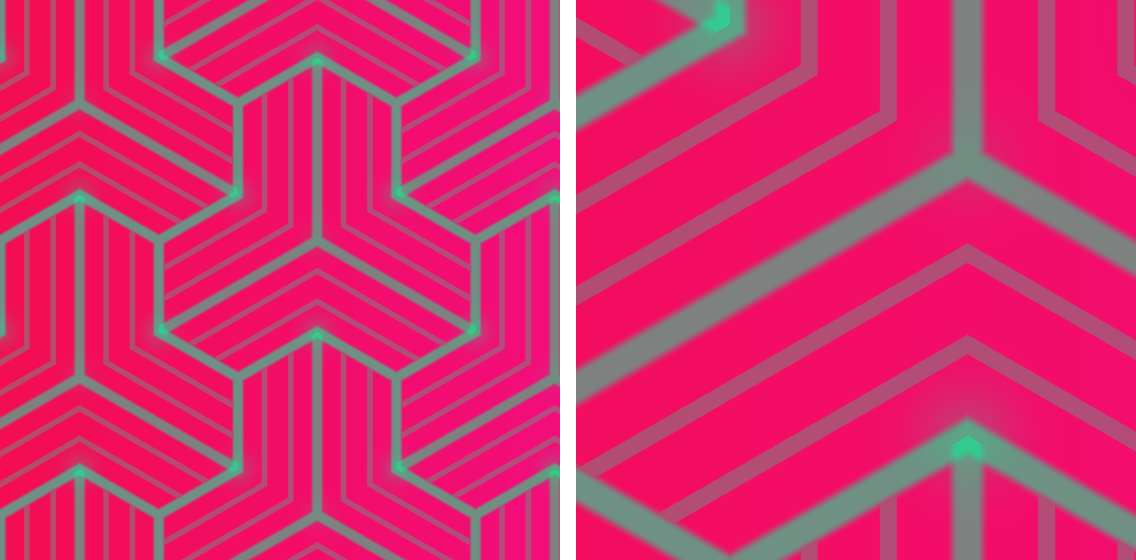
Left: the whole. Right: its middle third, enlarged.
Give the GLSL for this pattern, as a WebGL 1 fragment shader.

```glsl
precision mediump float;
// Interlocking three-armed tiles with chevron stripes, soft teal outlines on a pink gradient.

uniform vec2 u_resolution;

#define UNIT 0.1633                  // outline edge length, in canvas widths
#define TILE_CENTER vec2(0.5664, 0.5705)
#define SPOKE_HALF 0.056             // half widths and softness, in outline edges
#define STRIPE_HALF 0.031
#define SOFTNESS 0.022
#define SPOKE_MIX 0.51               // strength of each line's colour inversion
#define OUTLINE_MIX 0.57
#define STRIPE_MIX 0.28
#define GLOW_MIX 0.20
#define PINK_LEFT vec3(0.955, 0.05, 0.32)
#define PINK_RIGHT vec3(0.95, 0.05, 0.48)

const float H = 0.8660254;           // height of a unit triangle

// Folds a tile into one trapezoid: x = distance from the spoke, y = along it.
vec2 foldTile(vec2 p) {
  vec2 n = vec2(0.5, -H);
  p.x = abs(p.x);
  p -= 2.0 * n * max(dot(p, n), 0.0);
  p.x = abs(p.x);
  return p;
}

// Signed distance to the tile outline, negative inside.
float outlineDistance(vec2 q) {
  return max(q.x - H, H * q.y + 0.5 * q.x - 2.0 * H);
}

float lineMask(float dist, float halfWidth, float soft) {
  return 1.0 - smoothstep(halfWidth - soft, halfWidth + soft, abs(dist));
}

float halo(vec2 offset) {
  return exp(-dot(offset, offset) / 0.03);
}

void main() {
  vec2 uv = gl_FragCoord.xy / u_resolution;
  float pixel = 1.0 / (u_resolution.y * UNIT);
  vec2 p = (uv - TILE_CENTER) / UNIT;

  // Find the owning tile on the staggered hexagonal lattice.
  vec2 q = vec2(0.0);
  float edge = 1000.0;
  float column = floor(p.x / (3.0 * H) + 0.5);
  for (int i = -1; i <= 1; i++) {
    float c = column + float(i);
    float shift = 1.5 * mod(c, 2.0);
    float row = floor((p.y - shift) / 3.0 + 0.5);
    for (int j = -1; j <= 1; j++) {
      vec2 center = vec2(3.0 * H * c, 3.0 * (row + float(j)) + shift);
      vec2 folded = foldTile(p - center);
      float d = outlineDistance(folded);
      if (d < edge) {
        edge = d;
        q = folded;
      }
    }
  }

  // Thick spokes and outlines, with two thin stripes between them.
  float soft = max(SOFTNESS, 0.7 * pixel);
  float spoke = SPOKE_MIX * lineMask(q.x, SPOKE_HALF, soft);
  float outline = OUTLINE_MIX * lineMask(edge, SPOKE_HALF, soft);
  float stripeDist = min(abs(q.x - H / 3.0), abs(q.x - 2.0 * H / 3.0));
  float stripe = STRIPE_MIX * lineMask(stripeDist, STRIPE_HALF, 0.7 * pixel);

  // Glow at the spoke tips, fainter at the hub.
  float glow = max(halo(q - vec2(0.0, 2.0)), halo(q - vec2(H, 0.5)));
  glow = GLOW_MIX * max(glow, 0.5 * halo(q));

  float thick = 1.0 - (1.0 - spoke) * (1.0 - outline) * (1.0 - glow);
  float ink = max(thick, stripe);

  vec3 pink = mix(PINK_LEFT, PINK_RIGHT, uv.x);
  gl_FragColor = vec4(mix(pink, 1.0 - pink, ink), 1.0);
}
```
